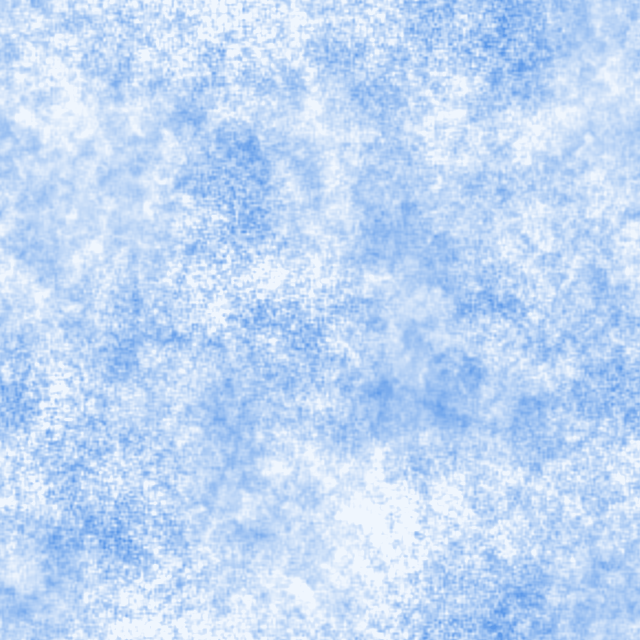
A three.js fragment shader for this texture:

```glsl
varying vec2 vUv;

const vec3 DEEP_BLUE = vec3(0.49, 0.68, 0.93);
const vec3 PALE_BLUE = vec3(0.90, 0.94, 0.99);
const float TONE = 0.65;           // mean position between deep and pale
const float DARKEST = -0.30;
const float PALEST = 1.09;
const int CLOUD_OCTAVES = 5;
const float CLOUD_CELLS = 5.0;     // cells across in the widest octave
const float CLOUD_GAIN = 0.44;
const float WARP_CELLS = 72.0;     // ragged edges of the blotches
const float WARP_SIZE = 0.016;
const float GRAIN_CELLS = 170.0;
const vec2 STREAK_CELLS = vec2(130.0, 290.0);
const float GRAIN_GAIN = 0.37;
const float GRIT_CELLS = 7.0;      // regions of calm and gritty grain
const float GRIT_CALM = 0.35;
const float GRIT_ROUGH = 1.65;

float hash(vec2 cell, float seed) {
  return fract(sin(dot(cell, vec2(12.9898, 78.233)) + seed * 4.137) * 43758.5453);
}

// Value noise from 0 to 1 that repeats over the unit square
float tileNoise(vec2 uv, vec2 cells, float seed) {
  vec2 p = uv * cells + vec2(hash(vec2(1.0), seed), hash(vec2(2.0), seed));
  vec2 cell = floor(p);
  vec2 f = fract(p);
  f = f * f * (3.0 - 2.0 * f);
  vec2 lo = mod(cell, cells);
  vec2 hi = mod(cell + 1.0, cells);
  float bottom = mix(hash(lo, seed), hash(vec2(hi.x, lo.y), seed), f.x);
  float top = mix(hash(vec2(lo.x, hi.y), seed), hash(hi, seed), f.x);
  return mix(bottom, top, f.y);
}

// Mottled clouds: equally strong octaves, centred on zero
float clouds(vec2 uv) {
  float sum = 0.0;
  float cells = CLOUD_CELLS;
  for (int i = 0; i < CLOUD_OCTAVES; i++) {
    sum += tileNoise(uv, vec2(cells), float(i) + 1.0) - 0.5;
    cells *= 2.0;
  }
  return sum;
}

// Fine grain: round specks plus short horizontal and vertical dashes
float grain(vec2 uv) {
  float specks = tileNoise(uv, vec2(GRAIN_CELLS), 11.0);
  float across = tileNoise(uv, STREAK_CELLS, 12.0);
  float upright = tileNoise(uv, STREAK_CELLS.yx, 13.0);
  return specks + across + upright - 1.5;
}

void main() {
  vec2 warp = vec2(tileNoise(vUv, vec2(WARP_CELLS), 21.0),
                   tileNoise(vUv, vec2(WARP_CELLS), 22.0)) - 0.5;
  float grit = mix(GRIT_CALM, GRIT_ROUGH, tileNoise(vUv, vec2(GRIT_CELLS), 31.0));

  float tone = TONE
    + CLOUD_GAIN * clouds(vUv + WARP_SIZE * warp)
    + GRAIN_GAIN * grit * grain(vUv);
  tone = clamp(tone, DARKEST, PALEST);

  gl_FragColor = vec4(mix(DEEP_BLUE, PALE_BLUE, tone), 1.0);
}
```
